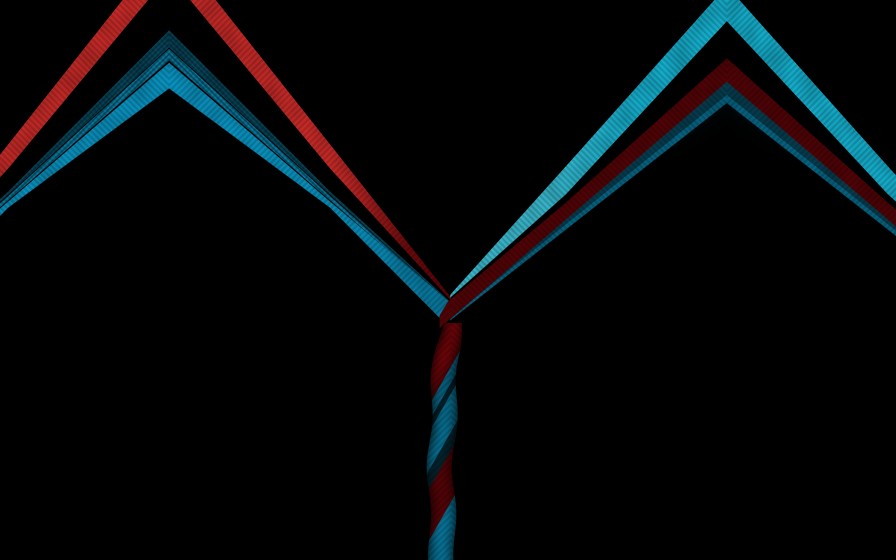
This background is drawn by a Shadertoy shader. Its source:

```glsl
// Folded red and blue ribbons meeting in a twisted cord on black.

const vec3 RED = vec3(0.66, 0.14, 0.13);
const vec3 DARK_RED = vec3(0.27, 0.01, 0.02);
const vec3 CYAN = vec3(0.07, 0.58, 0.68);
const vec3 PALE_CYAN = vec3(0.20, 0.63, 0.70);
const vec3 BLUE = vec3(0.03, 0.45, 0.59);
const vec3 TEAL = vec3(0.02, 0.20, 0.26);

const float BEND = 0.2875;  // distance from the fold where edges change slope
const float REACH = 0.5;    // distance from the fold to the knot

vec2 hashGradient(vec2 cell) {
    float a = 6.2832 * fract(sin(dot(cell, vec2(41.3, 289.1))) * 4375.5);
    return vec2(cos(a), sin(a));
}

float gradientNoise(vec2 p) {
    vec2 i = floor(p), f = fract(p);
    vec2 u = f * f * f * (f * (f * 6.0 - 15.0) + 10.0);
    vec2 e = vec2(1.0, 0.0);
    float low = mix(dot(hashGradient(i), f), dot(hashGradient(i + e), f - e), u.x);
    float high = mix(dot(hashGradient(i + e.yx), f - e.yx),
                     dot(hashGradient(i + e.xx), f - e.xx), u.x);
    return mix(low, high, u.y);
}

// Antialiased step over one pixel
float inside(float dist, float px) {
    return clamp(dist / px + 0.5, 0.0, 1.0);
}

// Edge depth given at the fold, the bend and the knot
float edgeDepth(float d, vec3 k) {
    return d < BEND ? mix(k.x, k.y, d / BEND)
                    : mix(k.y, k.z, (d - BEND) / (REACH - BEND));
}

// Coverage of a ribbon between two bent edges
float ribbon(vec2 q, vec3 top, vec3 bottom, float px) {
    float a = (q.y - edgeDepth(q.x, top)) * 0.72;
    float b = (edgeDepth(q.x, bottom) - q.y) * 0.72;
    return max(inside(a, px) + inside(b, px) - 1.0, 0.0);
}

// Woven ribs running across a ribbon
float weave(float along, vec2 p) {
    float ribs = 0.10 * sin(along * 800.0);
    return 1.0 + ribs + 0.16 * gradientNoise(p * vec2(30.0, 24.0));
}

// Ribbons folded at the left peak
vec3 leftRibbons(vec3 col, vec2 q, float x, float px) {
    float keep = inside(0.806 - x, px);
    float cut = inside(1.233 - x - 0.79 * q.y, px);
    float nearKnot = smoothstep(0.28, 0.48, q.x);
    float strands = 0.65 + 0.35 * sin((q.y - edgeDepth(q.x, vec3(0.054, 0.342, 0.537))) * 700.0);
    col = mix(col, TEAL * (0.7 + 0.5 * strands),
              keep * ribbon(q, vec3(0.054, 0.342, 0.537), vec3(0.085, 0.348, 0.540), px));
    col = mix(col, BLUE * (0.45 + 0.5 * strands),
              keep * ribbon(q, vec3(0.087, 0.350, 0.540), vec3(0.108, 0.358, 0.542), px));
    col = mix(col, BLUE * mix(1.08, 0.9, nearKnot),
              cut * ribbon(q, vec3(0.112, 0.360, 0.539), vec3(0.158, 0.371, 0.585), px));
    return mix(col, mix(RED, DARK_RED * 1.2, nearKnot),
               keep * ribbon(q, vec3(-0.105, 0.258, 0.527), vec3(-0.045, 0.301, 0.533), px));
}

// Ribbons folded at the right peak
vec3 rightRibbons(vec3 col, vec2 q, float x, float px) {
    float keep = inside(x - 0.804, px);
    float cut = inside(x + 0.6 * q.y - 1.123, px) * inside(x - 0.785, px);
    float pale = smoothstep(0.15, 0.36, q.x) * step(x, 1.298);
    float below = q.y - edgeDepth(q.x, vec3(0.184, 0.410, 0.577));
    col += keep * TEAL * 0.15 * exp(-max(below, 0.0) * 70.0) * smoothstep(0.15, 0.0, q.x)
         * step(0.0, below);
    col = mix(col, mix(CYAN, PALE_CYAN, pale),
              keep * ribbon(q, vec3(-0.025, 0.297, 0.533), vec3(0.038, 0.347, 0.537), px));
    col = mix(col, TEAL,
              keep * ribbon(q, vec3(0.144, 0.390, 0.574), vec3(0.169, 0.400, 0.576), px));
    col = mix(col, BLUE * 0.75,
              keep * ribbon(q, vec3(0.169, 0.400, 0.573), vec3(0.184, 0.410, 0.577), px));
    return mix(col, DARK_RED,
               cut * ribbon(q, vec3(0.104, 0.362, 0.540), vec3(0.146, 0.392, 0.575), px));
}

// Twisted cord hanging below the knot
vec3 cord(vec3 col, float x, float depth, float px) {
    float off = depth - 0.87;
    float center = 0.788 + 0.19 * off * off + 0.004 * cos((depth - 0.75) * 38.0);
    float halfWidth = mix(0.0165, 0.0225, smoothstep(0.57, 0.63, depth));
    float side = (x - center) / halfWidth;
    float turn = depth + 1.75 * (x - 0.796);
    float soft = px * 2.0;

    vec3 strand = DARK_RED * (0.65 + 0.75 * smoothstep(0.09, 0.0, abs(turn - 0.62)));
    strand = mix(strand, BLUE * 0.75, inside(turn - 0.671, soft));
    strand = mix(strand, TEAL * 0.55, inside(turn - 0.700, soft));
    strand = mix(strand, BLUE * 0.8, inside(turn - 0.719, soft));
    strand = mix(strand, TEAL * 0.6, inside(turn - 0.7875, soft));
    strand = mix(strand, DARK_RED * 1.1, inside(turn - 0.821, soft));
    strand = mix(strand, BLUE * 0.85, inside(turn - 0.9125, soft));
    strand *= 1.0 - 0.5 * side * side;
    float mask = inside((1.0 - abs(side)) * halfWidth, px) * inside(depth - 0.577, px);
    return mix(col, strand, mask);
}

void mainImage(out vec4 fragColor, in vec2 fragCoord) {
    float px = 1.0 / iResolution.y;
    vec2 p = fragCoord * px;
    p.x += 0.8 - 0.5 * iResolution.x * px;  // keep the layout centred
    float depth = 1.0 - p.y;

    // Fold the plane about each peak, then layer the parts
    vec2 left = vec2(abs(p.x - 0.302), depth);
    vec2 right = vec2(abs(p.x - 1.298), depth);
    vec3 col = leftRibbons(vec3(0.0), left, p.x, px);
    col = rightRibbons(col, right, p.x, px);
    col = cord(col, p.x, depth, px);

    float fold = p.x < 0.806 ? left.x : right.x;
    col *= weave((fold + depth) * 0.71, p);
    fragColor = vec4(col, 1.0);
}
```
